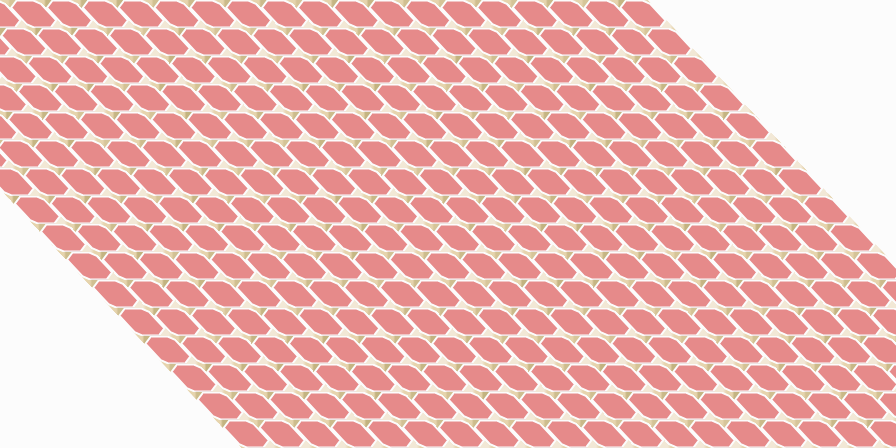
A Shadertoy shader for this pattern:

```glsl
// Slanted sheet of pink cut-corner tiles with white borders and cream joints.
#define ROWS 16.0         // rows down the canvas; one row is one unit
#define COLUMNS 23.0      // tiles in each row of the sheet
#define PITCH 1.28        // tile spacing along a row
#define SLANT 0.933       // sideways shift per row
#define SHEET_X 1.333     // first tile centre at mid row 7
#define HALF_FLAT 0.446   // tile centre to flat edge
#define HALF_SIDE 0.400   // tile centre to slanted edge
#define HALF_TIP 0.742    // tile centre to sharp corner cut
#define HALF_BLUNT 0.400  // tile centre to blunt corner cut
#define BORDER 0.070      // white rim at the cut corners

const vec3 WHITE = vec3(0.99);
const vec3 PINK = vec3(0.90, 0.54, 0.54);
const vec3 CREAM = vec3(0.90, 0.83, 0.68);
const vec3 PALE_CREAM = vec3(0.95, 0.91, 0.84);
const vec3 OLIVE = vec3(0.76, 0.70, 0.50);
const vec3 SHADE = vec3(0.90, 0.85, 0.85);

float hash(vec2 p) {
    return fract(sin(dot(p, vec2(12.99, 78.23))) * 4375.85);
}

// Flat and slanted edges of a tile.
float edgeDistance(vec2 q) {
    vec2 normal = normalize(vec2(1.0, -SLANT));
    return max(abs(q.y) - HALF_FLAT, abs(dot(q, normal)) - HALF_SIDE);
}

// Sharp and blunt corner cuts of a tile.
float cornerDistance(vec2 q) {
    float tip = abs(dot(q, vec2(0.8, 0.6))) - HALF_TIP;
    float blunt = abs(dot(q, vec2(0.4, -0.917))) - HALF_BLUNT;
    return max(tip, blunt);
}

float fill(float d, float aa) {
    return 1.0 - smoothstep(-aa, aa, d);
}

// Joint colour runs from pale on the left to olive on the right.
vec3 jointColour(vec2 q, vec2 cell) {
    vec2 side = vec2(q.x > SLANT * q.y ? 1.0 : -1.0, q.y > 0.0 ? 1.0 : -1.0);
    float along = q.x - 0.5 * (SLANT * side.y + PITCH * side.x);
    float age = hash(cell + 0.5 * side);
    vec3 colour = mix(PALE_CREAM, CREAM, smoothstep(-0.16, 0.02, along));
    return mix(colour, OLIVE, (0.4 + 0.6 * age) * smoothstep(0.18, 0.28, along));
}

void mainImage(out vec4 fragColor, in vec2 fragCoord) {
    float unit = ROWS / iResolution.y;
    float aa = 0.6 * unit;
    vec2 p = vec2(fragCoord.x, iResolution.y - fragCoord.y) * unit;

    // Skewed lattice: cell index and position about the tile centre.
    float row = floor(p.y);
    float y = p.y - row - 0.5;
    float skewed = p.x - SHEET_X - SLANT * (p.y - 7.5);
    float column = floor(skewed / PITCH + 0.5);
    vec2 q = vec2(skewed - PITCH * column + SLANT * y, y);

    float corners = cornerDistance(q);
    float tile = max(edgeDistance(q), corners);

    // Rim with a faint shade under the flat edge.
    float shade = fill(HALF_FLAT + 0.025 - q.y, aa) * smoothstep(0.0, 0.1, q.x);
    vec3 rim = mix(WHITE, SHADE, 0.8 * shade);

    vec3 colour = mix(jointColour(q, vec2(column, row)), rim, fill(corners - BORDER, aa));
    colour = mix(colour, PINK, fill(tile, aa));

    // Slanted ends of the sheet.
    float ends = abs(skewed - 0.5 * (COLUMNS - 1.0) * PITCH) - 0.5 * COLUMNS * PITCH;
    colour = mix(WHITE, colour, fill(ends, aa));

    fragColor = vec4(colour, 1.0);
}
```
